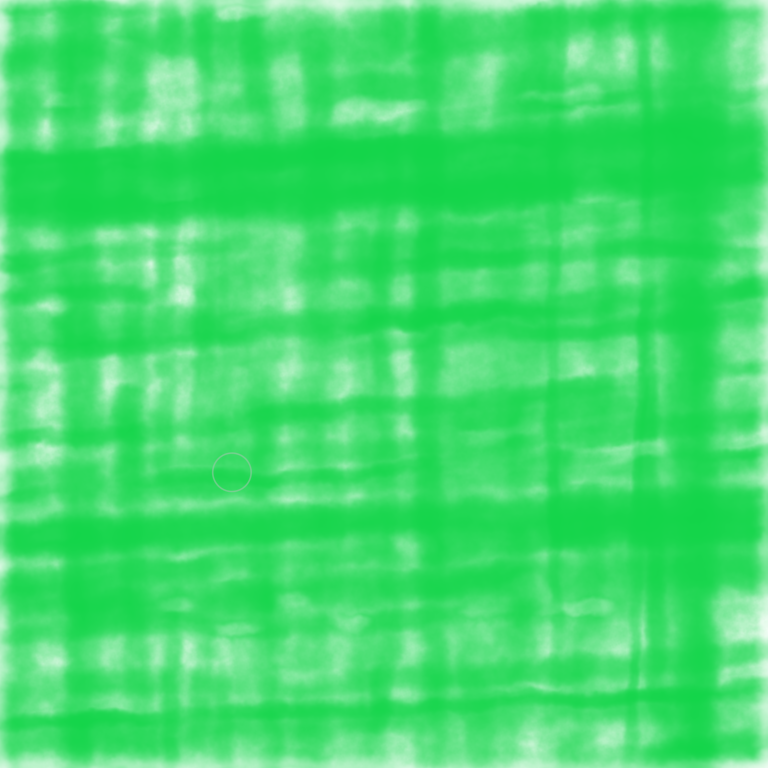
Write a WebGL 2 fragment shader that draws this texture.

```glsl
#version 300 es
precision highp float;
// Soft green airbrush strokes crossing in an uneven weave on white.

#define PAINT vec3(0.068, 0.832, 0.282)
#define ROWS 34
#define COLUMNS 26
#define ROW_OPACITY 0.64
#define COLUMN_OPACITY 0.50
#define MIN_RADIUS 0.012
#define MAX_RADIUS 0.038
#define TILT 0.055
#define WASH 0.5
#define BLOTCH 0.95
#define GRAIN 0.65
#define EDGE_FADE 0.024

uniform vec2 u_resolution;
out vec4 fragColor;

float hash(vec2 p) {
    vec3 q = fract(p.xyx * 0.1031);
    q += dot(q, q.yzx + 33.33);
    return fract((q.x + q.y) * q.z);
}

float valueNoise(vec2 p) {
    vec2 cell = floor(p), f = fract(p);
    f = f * f * (3.0 - 2.0 * f);
    float low = mix(hash(cell), hash(cell + vec2(1, 0)), f.x);
    float high = mix(hash(cell + vec2(0, 1)), hash(cell + vec2(1, 1)), f.x);
    return mix(low, high, f.y);
}

float fbm(vec2 p) {
    float sum = 0.0, amplitude = 0.5;
    for (int i = 0; i < 4; i++) {
        sum += amplitude * valueNoise(p);
        p = mat2(1.6, 1.2, -1.2, 1.6) * p + 17.3;
        amplitude *= 0.55;
    }
    return sum;
}

// Soft profile across a stroke
float stroke(float offset, float radius) {
    return 1.0 - smoothstep(0.15 * radius, radius, abs(offset));
}

// Paint laid by near-parallel strokes; p.x runs along them, p.y across
float strokes(vec2 p, int count, float seed, vec2 span, float tilt, float breaks) {
    float paint = 0.0;
    for (int i = 0; i < count; i++) {
        vec2 id = vec2(float(i) * 3.7, seed);
        float place = (float(i) + 3.0 * hash(id) - 1.0) / float(count);
        float slope = tilt + 0.07 * (hash(id + 11.0) - 0.5);
        float wobble = 0.02 * (valueNoise(vec2(p.x * 5.0, id.x + seed)) - 0.5);
        float center = mix(span.x, span.y, place) + slope * (p.x - 0.5) + wobble;
        float radius = mix(MIN_RADIUS, MAX_RADIUS, hash(id + 23.0));
        float pressure = valueNoise(vec2(p.x * breaks, id.x + seed + 40.0));
        paint += 1.9 * pressure * stroke(p.y - center, radius);
    }
    return paint;
}

// Wide bands painted over several times
float heavyBands(vec2 p) {
    float y = p.y - 0.85 * TILT * (p.x - 0.5);
    float x = p.x + 0.015 * (valueNoise(vec2(p.y * 6.0, 3.0)) - 0.5);
    float paint = 1.8 * stroke(y - 0.785, 0.066) + 1.9 * stroke(y - 0.322, 0.037);
    float press = 0.6 + 0.8 * valueNoise(vec2(p.y * 9.0, 31.0));
    paint += press * (stroke(x - 0.107, 0.036) + 1.2 * stroke(x - 0.895, 0.040));
    return paint + 0.6 * press * stroke(x - 0.56, 0.03);
}

void main() {
    vec2 uv = gl_FragCoord.xy / u_resolution;

    // Ragged spray distortion
    vec2 ragged = vec2(fbm(uv * 26.0), fbm(uv * 26.0 + 50.0)) - 0.5;
    vec2 p = uv + 0.018 * ragged;
    vec2 tilted = p - vec2(0.0, TILT * p.x);

    // Layered paint thickness
    float paint = ROW_OPACITY * strokes(p, ROWS, 5.0, vec2(0.0, 1.0), TILT, 8.0);
    paint += COLUMN_OPACITY * strokes(p.yx, COLUMNS, 71.0, vec2(0.05, 0.94), 0.0, 9.0);
    paint += WASH * valueNoise(uv * vec2(4.0, 6.0) + 8.0);
    paint += BLOTCH * fbm(tilted * vec2(11.0, 17.0) + 33.0);

    // Short gaps left between the rows
    float gap = smoothstep(0.72, 0.95, valueNoise(tilted * vec2(13.0, 30.0) + 60.0));
    paint *= 1.0 - 0.45 * gap;

    paint += heavyBands(p);
    paint += GRAIN * (fbm(uv * 52.0 + 20.0) - 0.5);

    // Thin coverage near the border
    vec2 inset = min(p, 1.0 - p);
    vec2 fade = mix(vec2(0.35), vec2(1.0), smoothstep(0.0, EDGE_FADE, inset));
    paint = max(paint, 0.15) * fade.x * fade.y;

    vec3 color = mix(PAINT, vec3(1.0), exp(-paint));

    // Thin outline of the brush tip
    float pixel = 1.0 / min(u_resolution.x, u_resolution.y);
    float ringDistance = abs(length(uv - vec2(0.302, 0.385)) - 0.025);
    float ring = 1.0 - smoothstep(0.0, 0.0007 + pixel, ringDistance);
    color = mix(color, vec3(0.62, 0.78, 0.67), 0.6 * ring);

    fragColor = vec4(color, 1.0);
}
```
